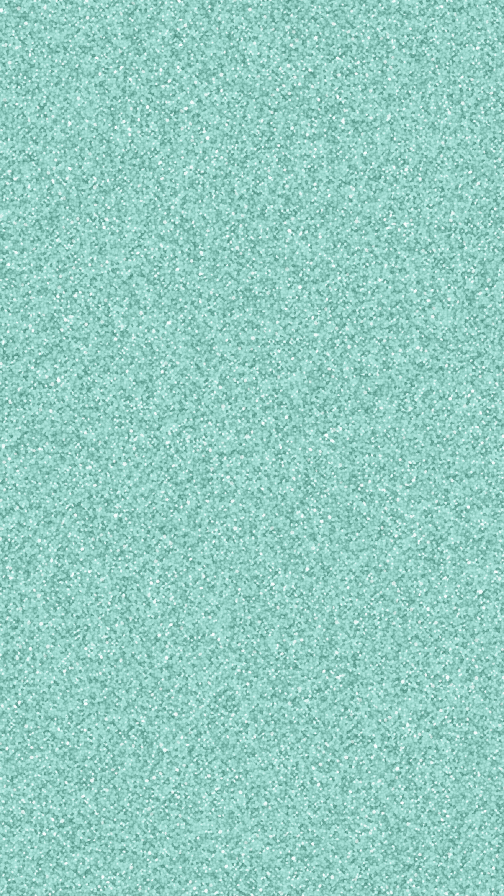
Reproduce this texture procedurally as a WebGL 2 fragment shader.

```glsl
#version 300 es
precision highp float;

#define GRAINS 196.0
#define CONTRAST 0.9
#define CREVICE 0.4
#define STRETCH 1.3
#define FLAKES 66.0
#define FLAKE_SHARE 0.13
#define FLAKE_SIZE 0.26
#define SAMPLES 3
#define DEEP vec3(0.35, 0.60, 0.55)
#define MID vec3(0.60, 0.835, 0.795)
#define LIGHT vec3(0.71, 0.92, 0.89)
#define SPARKLE vec3(0.98, 1.0, 1.0)

uniform vec2 u_resolution;
out vec4 fragColor;

// Four independent random values per cell
vec4 hash4(ivec2 cell, uint seed) {
    uvec4 v = uvec4(uvec2(cell + 4096), uint(cell.x * 7 + cell.y * 13 + 65536), seed);
    v = v * 1664525u + 1013904223u;
    v += v.yzxy * v.wxyz;
    v ^= v >> 16u;
    v += v.yzxy * v.wxyz;
    v ^= v >> 16u;
    return vec4(v >> 8u) / 16777216.0;
}

vec2 turn(vec2 p, float angle) {
    float c = cos(angle);
    float s = sin(angle);
    return mat2(c, -s, s, c) * p;
}

// Tone ramp from shadowed grain to glinting flake
vec3 glitterRamp(float tone) {
    vec3 color = mix(DEEP, MID, clamp(tone / 0.5, -0.2, 1.0));
    color = mix(color, LIGHT, clamp((tone - 0.5) / 0.35, 0.0, 1.0));
    return mix(color, SPARKLE, clamp((tone - 0.85) / 0.2, 0.0, 1.0));
}

// Fine cellular grains with darker crevices between them
float grainTone(vec2 p) {
    ivec2 home = ivec2(floor(p));
    float nearest = 1e3;
    float tone = 0.0;
    for (int y = -1; y <= 1; y++) {
        for (int x = -1; x <= 1; x++) {
            ivec2 cell = home + ivec2(x, y);
            vec4 rnd = hash4(cell, 71u);
            vec2 center = vec2(cell) + 0.5 + 0.95 * (rnd.xy - 0.5);
            vec2 local = turn(p - center, 6.2832 * rnd.w);
            float dist = length(local * vec2(1.0, STRETCH));
            if (dist < nearest) {
                nearest = dist;
                // Alternating bias keeps large areas even
                float parity = float((cell.x + cell.y) & 1);
                tone = mix(rnd.z, parity, 0.25);
            }
        }
    }
    return 0.5 + CONTRAST * (tone - 0.5) + CREVICE * (0.43 - nearest);
}

// Sparse larger flakes: turned five-sided chips of varied brilliance
float flakeGlint(vec2 p) {
    ivec2 cell = ivec2(floor(p));
    vec4 place = hash4(cell, 19u);
    vec4 look = hash4(cell, 43u);
    vec2 local = turn(fract(p) - mix(vec2(0.3), vec2(0.7), place.xy), 6.2832 * look.x);
    local.y *= mix(1.0, 1.6, look.y);
    float sector = 6.2832 / 5.0;
    float angle = atan(local.y, local.x + 1e-5);
    float chip = length(local) * cos(mod(angle, sector) - 0.5 * sector);
    float radius = FLAKE_SIZE * mix(0.65, 1.0, look.z);
    return step(place.z, FLAKE_SHARE) * step(chip, radius) * mix(0.5, 1.0, look.w);
}

vec3 glitter(vec2 uv) {
    vec3 grains = glitterRamp(grainTone(uv * GRAINS));
    return mix(grains, SPARKLE, flakeGlint(turn(uv, 0.6) * FLAKES));
}

void main() {
    // Average sub-samples to smooth the grain edges
    vec3 sum = vec3(0.0);
    for (int j = 0; j < SAMPLES; j++) {
        for (int i = 0; i < SAMPLES; i++) {
            vec2 offset = (vec2(i, j) + 0.5) / float(SAMPLES) - 0.5;
            sum += glitter((gl_FragCoord.xy + offset) / u_resolution.x);
        }
    }
    fragColor = vec4(clamp(sum / float(SAMPLES * SAMPLES), 0.0, 1.0), 1.0);
}
```
